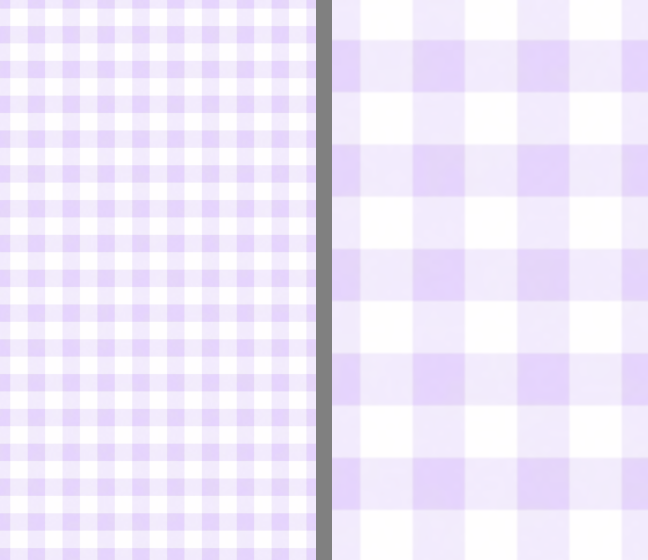
Left, the full canvas; right, a detail of the centre.
Reproduce this pattern procedurally as a WebGL 2 fragment shader.

```glsl
#version 300 es
precision highp float;

uniform vec2 u_resolution;
out vec4 outColor;

const vec2 REPEATS = vec2(9.07, 16.09);       // checks across and down
const vec2 STRIPE_CENTER = vec2(0.045, 0.093); // offset in repeats
const float STRIPE_HALF_WIDTH = 0.25;
const float EDGE_SOFTNESS = 0.018;
const float SEAM_WIDTH = 0.03;
const float SEAM_STRENGTH = 0.35;
const float MOTTLE_SCALE = 5.0;
const float GRAIN = 0.006;

const vec3 WHITE = vec3(1.0, 0.995, 0.998);
const vec3 PALE_LILAC = vec3(0.95, 0.922, 0.992);
const vec3 PALE_GREY = vec3(0.95, 0.93, 0.98);
const vec3 LILAC = vec3(0.90, 0.832, 0.992);
const vec3 LILAC_GREY = vec3(0.90, 0.85, 0.96);

float hash(vec2 p) {
    vec3 q = fract(p.xyx * vec3(0.1031, 0.103, 0.0973));
    q += dot(q, q.yzx + 33.33);
    return fract((q.x + q.y) * q.z);
}

float valueNoise(vec2 p) {
    vec2 cell = floor(p);
    vec2 f = fract(p);
    f = f * f * (3.0 - 2.0 * f);
    float low = mix(hash(cell), hash(cell + vec2(1.0, 0.0)), f.x);
    float high = mix(hash(cell + vec2(0.0, 1.0)), hash(cell + 1.0), f.x);
    return mix(low, high, f.y);
}

void main() {
    vec2 weave = gl_FragCoord.xy / u_resolution * REPEATS;

    // Signed distance to the stripe edges on each axis
    vec2 offset = fract(weave - STRIPE_CENTER + 0.5) - 0.5;
    vec2 edge = abs(offset) - STRIPE_HALF_WIDTH;
    vec2 soft = max(vec2(EDGE_SOFTNESS), 0.75 * REPEATS / u_resolution);
    vec2 stripe = 1.0 - smoothstep(-soft, soft, edge);
    float anyStripe = max(stripe.x, stripe.y);
    float crossing = stripe.x * stripe.y;

    // Greyer dye in faint patches and along the seams
    vec2 seams = exp(-edge * edge / (SEAM_WIDTH * SEAM_WIDTH));
    float seam = max(seams.x, seams.y) * SEAM_STRENGTH;
    float mottle = valueNoise(weave * MOTTLE_SCALE);
    float fade = clamp(0.45 * smoothstep(0.35, 0.9, mottle) + seam, 0.0, 1.0);

    vec3 single = mix(PALE_LILAC, PALE_GREY, fade);
    vec3 crossed = mix(LILAC, LILAC_GREY, fade);
    vec3 color = mix(mix(WHITE, single, anyStripe), crossed, crossing);

    // Fine cloth grain, weaker on white
    float grain = valueNoise(weave * 14.0 + 40.0) - 0.5;
    color += GRAIN * grain * (0.3 + 0.7 * anyStripe);

    outColor = vec4(clamp(color, 0.0, 1.0), 1.0);
}
```
